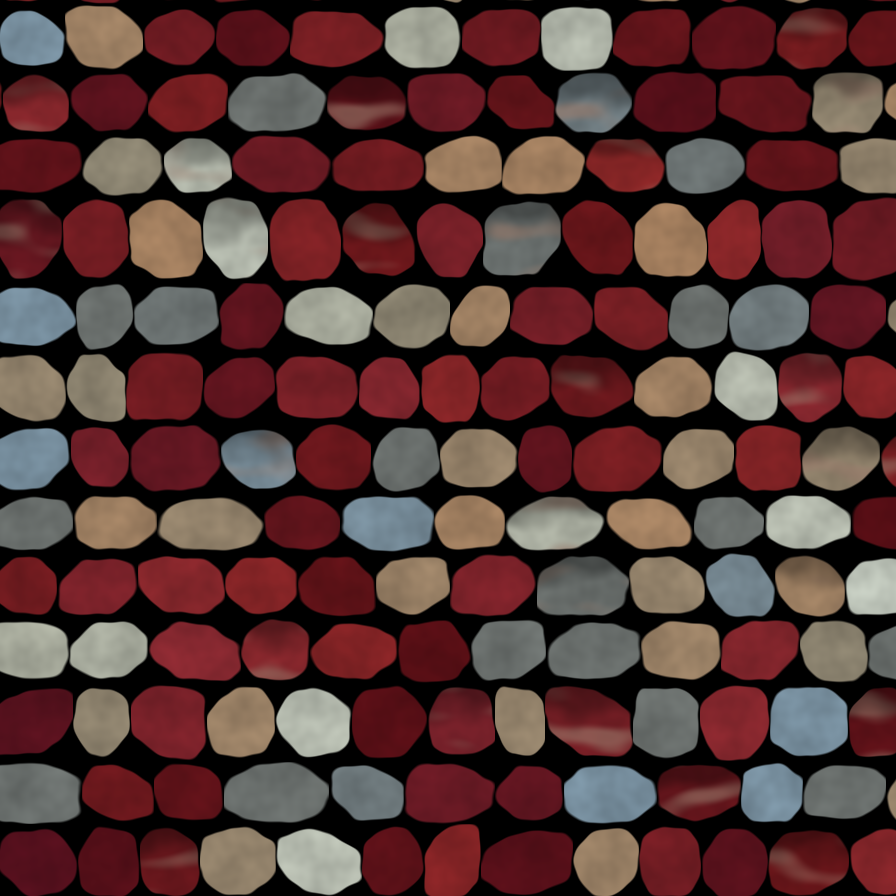
This pattern is drawn by a WebGL 1 fragment shader. Its source:

```glsl
precision highp float;
// Rows of cut stones in red, tan, grey and pale tones on black.
// Jittered row and column edges make the cells; each cell holds one box with
// four random corner cuts, partly blended to an ellipse and mottled by noise.

uniform vec2 u_resolution;

float hash(vec2 p) {
  vec3 q = fract(vec3(p.xyx) * vec3(0.1031, 0.1030, 0.0973));
  q += dot(q, q.yzx + 33.33);
  return fract((q.x + q.y) * q.z);
}

vec2 gradient(vec2 cell) {
  float angle = 6.2832 * hash(cell + 71.0);
  return vec2(cos(angle), sin(angle));
}

float gradientNoise(vec2 p) {
  vec2 i = floor(p), f = p - i;
  vec2 u = f * f * f * (f * (f * 6.0 - 15.0) + 10.0);
  vec2 e = vec2(0.0, 1.0);
  float a = dot(gradient(i), f);
  float b = dot(gradient(i + e.yx), f - e.yx);
  float c = dot(gradient(i + e.xy), f - e.xy);
  float d = dot(gradient(i + e.yy), f - e.yy);
  return mix(mix(a, b, u.x), mix(c, d, u.x), u.y);
}

float smoothMax(float a, float b, float k) {
  float h = max(k - abs(a - b), 0.0) / k;
  return max(a, b) + h * h * k * 0.25;
}

// Jittered border number i on the line named by seed.
float border(float i, float seed) {
  return i + 0.34 * (hash(vec2(i + 40.0, seed)) - 0.5);
}

// Index of the jittered interval that holds x.
float intervalAt(float x, float seed) {
  float i = floor(x);
  if (x < border(i, seed)) return i - 1.0;
  if (x > border(i + 1.0, seed)) return i + 1.0;
  return i;
}

// Outline in stone units, where the box reaches from -1 to 1.
float stoneShape(vec2 p, vec2 id) {
  p.x += 0.22 * (hash(id + 3.1) - 0.5) * p.y;
  p.y += 0.20 * (hash(id + 5.7) - 0.5) * p.x;
  float d = smoothMax(abs(p.x), abs(p.y), 0.16);
  float lean = 0.22 * (hash(id + 8.3) - 0.5);
  for (int k = 0; k < 4; k++) {
    float n = float(k);
    float angle = 1.5708 * n + 0.7854 + 0.5 * (hash(id + 11.0 + n * 2.3) - 0.5);
    float reach = mix(0.86, 1.22, hash(id + 23.0 + n * 3.7));
    reach += lean * (1.0 - 2.0 * mod(n, 2.0));
    float cut = dot(p, vec2(cos(angle), sin(angle))) - reach + 1.0;
    d = smoothMax(d, cut, 0.14);
  }
  return mix(d, length(p) * 0.97, 0.45 * hash(id + 37.0)) - 1.0;
}

vec3 stoneColor(vec2 id) {
  float kind = hash(id + 51.3);
  float tone = hash(id + 63.9);
  if (kind < 0.57) {
    vec3 red = mix(vec3(0.33, 0.05, 0.07), vec3(0.54, 0.15, 0.15), tone);
    return red + vec3(-0.01, 0.01, 0.04) * hash(id + 77.0);
  }
  if (kind < 0.77) return mix(vec3(0.64, 0.49, 0.36), vec3(0.53, 0.51, 0.44), tone);
  if (kind < 0.94) return mix(vec3(0.41, 0.43, 0.42), vec3(0.46, 0.55, 0.61),
                              smoothstep(0.35, 0.8, tone));
  return mix(vec3(0.63, 0.64, 0.58), vec3(0.74, 0.77, 0.73), tone);
}

void main() {
  vec2 uv = gl_FragCoord.xy / u_resolution;

  // Row and its height; low rows hold fewer, wider stones.
  float rows = 13.0;
  float y = uv.y * rows;
  float row = intervalAt(y, 7.0);
  float low = border(row, 7.0), high = border(row + 1.0, 7.0);
  float columns = clamp(12.0 * (high - low), 10.2, 12.7);

  // Column within the row.
  float seed = row + 19.0;
  float x = uv.x * columns + 0.15 * hash(vec2(seed, 2.0));
  float column = intervalAt(x, seed);
  float left = border(column, seed), right = border(column + 1.0, seed);
  vec2 id = vec2(column + 9.0, row * 1.7 + 5.0);

  // Stone in its cell, with a wider gap above and below than at the sides.
  vec2 halfSize = 0.5 * vec2(right - left, high - low);
  vec2 p = (vec2(x, y) - 0.5 * vec2(left + right, low + high)) / halfSize;
  p.y += 0.06 * (hash(id + 91.0) - 0.5);
  p /= vec2(0.97, mix(0.82, 0.94, hash(id + 83.0)));
  p += 0.09 * vec2(gradientNoise(uv * 42.0), gradientNoise(uv * 42.0 + 57.0));
  float distanceToEdge = stoneShape(p, id) * halfSize.y / rows;

  // Soft mottling, and a dusty smear on a few stones.
  vec3 color = stoneColor(id);
  float mottle = gradientNoise(uv * 24.0 + id * 3.0);
  float grain = gradientNoise(uv * 75.0);
  color *= 1.0 + 0.16 * mottle + 0.07 * grain;
  float dusty = step(0.88, hash(id + 101.0));
  float smear = smoothstep(0.0, 0.5, gradientNoise(uv * vec2(14.0, 34.0) + id));
  color = mix(color, vec3(0.60, 0.48, 0.42), 0.6 * dusty * smear);
  color *= 1.0 - 0.35 * dusty * smoothstep(-0.2, 0.9, p.y + mottle);

  float blur = max(0.0015, 0.7 / u_resolution.y);
  float cover = 1.0 - smoothstep(-blur, blur, distanceToEdge);
  gl_FragColor = vec4(color * cover, 1.0);
}
```
